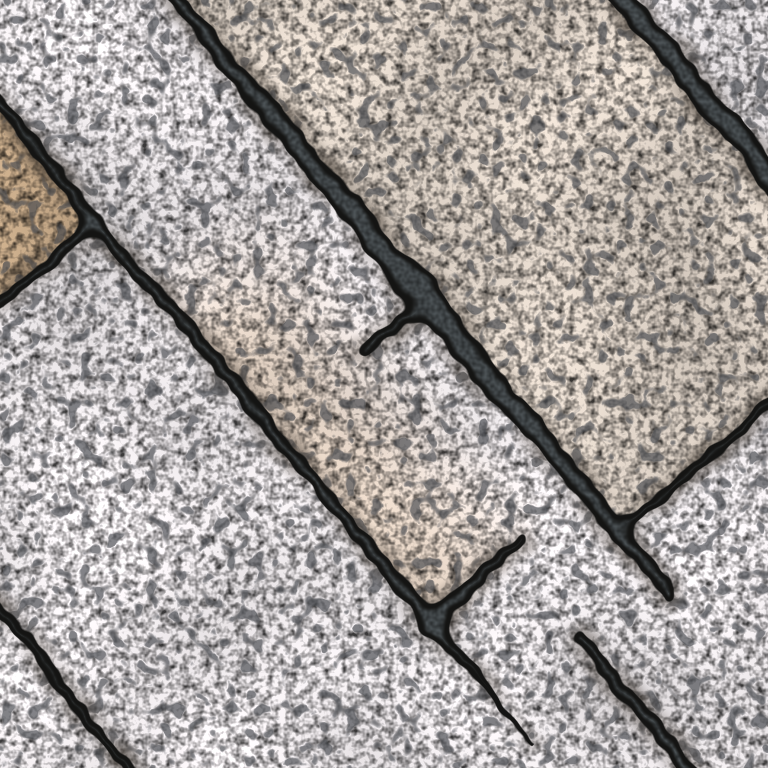
Write a Shadertoy shader that draws this texture.

```glsl
// Speckled granite paving slabs laid diagonally, with dark worn joints.

const vec2 ALONG = vec2(0.64, -0.77);   // direction of the long joints
const vec2 ACROSS = vec2(0.77, 0.64);

const vec3 PALE_STONE = vec3(1.01, 0.99, 1.00);
const vec3 WARM_STONE = vec3(0.95, 0.90, 0.85);
const vec3 TAN_STONE = vec3(0.96, 0.82, 0.66);
const vec3 FLECK = vec3(0.27, 0.28, 0.30);
const vec3 GRIME = vec3(0.25, 0.22, 0.19);
const vec3 GAP = vec3(0.08, 0.08, 0.075);
const vec3 MORTAR = vec3(0.24, 0.26, 0.27);

vec2 hashGradient(vec2 cell) {
    vec3 h = fract(cell.xyx * vec3(0.1031, 0.1030, 0.0973));
    h += dot(h, h.yzx + 33.33);
    float angle = 6.2832 * fract((h.x + h.y) * h.z);
    return vec2(cos(angle), sin(angle));
}

float gradientNoise(vec2 p) {
    vec2 i = floor(p), f = p - i;
    vec2 u = f * f * f * (f * (f * 6.0 - 15.0) + 10.0);
    vec2 e = vec2(0.0, 1.0);
    float a = dot(hashGradient(i), f);
    float b = dot(hashGradient(i + e.yx), f - e.yx);
    float c = dot(hashGradient(i + e.xy), f - e.xy);
    float d = dot(hashGradient(i + e.yy), f - e.yy);
    return mix(mix(a, b, u.x), mix(c, d, u.x), u.y);
}

float smoothMin(float a, float b, float k) {
    float h = max(k - abs(a - b), 0.0) / k;
    return min(a, b) - 0.25 * h * h * k;
}

// Capsule from a to b whose half width runs from widths.x to widths.y
float joint(vec2 q, vec2 a, vec2 b, vec2 widths) {
    vec2 ab = b - a;
    float h = clamp(dot(q - a, ab) / dot(ab, ab), 0.0, 1.0);
    return length(q - a - h * ab) - mix(widths.x, widths.y, h);
}

float longJoint(vec2 q, float across, vec2 span, vec2 widths) {
    return joint(q, vec2(span.x, across), vec2(span.y, across), widths);
}

float crossJoint(vec2 q, float along, vec2 span, vec2 widths) {
    return joint(q, vec2(along, span.x), vec2(along, span.y), widths);
}

// Signed distance to the joint network, negative inside a joint
float jointNetwork(vec2 q) {
    float k = 0.024;
    float d = longJoint(q, 0.131, vec2(-0.4, 0.4), vec2(0.007));
    d = smoothMin(d, longJoint(q, 0.553, vec2(-0.80, 0.22), vec2(0.008, 0.010)), k);
    d = smoothMin(d, longJoint(q, 0.553, vec2(0.22, 0.42), vec2(0.009, 0.002)), k);
    d = smoothMin(d, longJoint(q, 0.817, vec2(-0.70, -0.14), vec2(0.008, 0.019)), k);
    d = smoothMin(d, longJoint(q, 0.817, vec2(-0.14, 0.38), vec2(0.019, 0.009)), k);
    d = smoothMin(d, longJoint(q, 1.264, vec2(-0.4, 0.2), vec2(0.015)), k);
    d = smoothMin(d, longJoint(q, 0.688, vec2(0.35, 0.7), vec2(0.008, 0.012)), k);
    d = smoothMin(d, crossJoint(q, -0.468, vec2(0.3, 0.553), vec2(0.006, 0.009)), k);
    d = smoothMin(d, crossJoint(q, -0.112, vec2(0.715, 0.80), vec2(0.008)), k);
    d = smoothMin(d, crossJoint(q, 0.210, vec2(0.56, 0.715), vec2(0.012, 0.006)), k);
    return smoothMin(d, crossJoint(q, 0.275, vec2(0.83, 1.2), vec2(0.007)), k);
}

// Tint of the slab under q, in joint-aligned coordinates
vec3 slabTint(vec2 q, float stain) {
    float rightSlab = step(0.817, q.y) * step(q.y, 1.264) * step(q.x, 0.275);
    float tanSlab = step(q.y, 0.553) * step(q.x, -0.468);
    float strip = step(0.553, q.y) * smoothstep(0.80, 0.58, q.y)
        * smoothstep(-0.42, -0.2, q.x) * smoothstep(0.24, 0.18, q.x);
    vec3 tint = mix(PALE_STONE, WARM_STONE, rightSlab);
    tint = mix(tint, TAN_STONE, 0.45 * strip);
    tint = mix(tint, TAN_STONE * 0.9, tanSlab);
    return tint * (1.0 + 0.16 * stain);
}

// Layered mineral grains with scattered darker flecks
vec3 granite(vec2 p, vec3 tint) {
    float grain = 0.60 * gradientNoise(p * 72.0)
        + 0.55 * gradientNoise(p * 135.0 + 17.0)
        + 0.35 * gradientNoise(p * 240.0 + 41.0);
    float light = clamp(0.77 + 0.95 * grain, 0.22, 0.95);
    float fleck = smoothstep(0.16, 0.38, gradientNoise(p * 58.0 + 73.0)
        + 0.35 * gradientNoise(p * 22.0 + 5.0) + 0.25 * grain);
    return mix(light * tint, FLECK, 0.68 * fleck);
}

void mainImage(out vec4 fragColor, in vec2 fragCoord) {
    vec2 p = fragCoord / iResolution.xy;
    float pixel = 1.0 / min(iResolution.x, iResolution.y);
    vec2 q = vec2(dot(p, ALONG), dot(p, ACROSS));

    // Chipped, wandering edges
    vec2 wander = vec2(gradientNoise(p * 9.0), gradientNoise(p * 9.0 + 31.0));
    vec2 chips = vec2(gradientNoise(p * 42.0), gradientNoise(p * 42.0 + 57.0));
    vec2 worn = q + 0.010 * wander + 0.006 * chips;
    float d = jointNetwork(worn);

    // Stone, stained beside the joints
    float stain = gradientNoise(p * 5.0 + 11.0);
    vec3 color = granite(p, slabTint(worn, stain));
    float grime = smoothstep(0.022, 0.0, d) * (0.3 + 0.6 * gradientNoise(p * 16.0));
    color = mix(color, GRIME, clamp(grime, 0.0, 0.7));

    // Joints: black gaps, gritty mortar where they are wide
    float grit = gradientNoise(p * 170.0);
    vec3 filling = mix(GAP, MORTAR * (1.0 + 0.5 * grit), smoothstep(0.004, 0.011, -d));
    color = mix(color, filling, smoothstep(pixel, -pixel, d));

    fragColor = vec4(clamp(color, 0.0, 1.0), 1.0);
}
```
